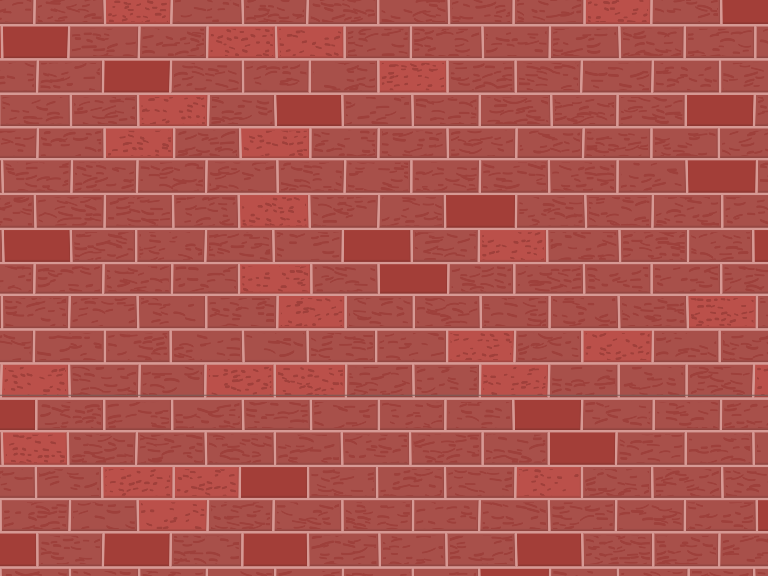
Reproduce this texture procedurally as a Shadertoy shader.

```glsl
const float ROWS = 17.0;
const float ROW_PHASE = 0.265;
const float BRICK_LENGTH = 2.022;   // in row heights
const float JOINT_HALF = 0.036;

const vec3 MORTAR = vec3(0.84, 0.60, 0.58);
const vec3 PLAIN_BRICK = vec3(0.657, 0.312, 0.290);
const vec3 LIGHT_BRICK = vec3(0.735, 0.315, 0.290);
const vec3 DARK_BRICK = vec3(0.640, 0.245, 0.220);
const vec3 STREAK = vec3(0.615, 0.245, 0.225);
const vec3 SEAM = vec3(0.46, 0.36, 0.34);

float hash(vec2 p) {
    vec3 q = fract(p.xyx * vec3(0.1031, 0.1030, 0.0973));
    q += dot(q, q.yzx + 33.33);
    return fract((q.x + q.y) * q.z);
}

// Coverage of a shape from its signed distance
float fill(float dist, float pixel) {
    return 1.0 - smoothstep(-0.5 * pixel, 0.5 * pixel, dist);
}

// Position of an uneven, slightly tilted joint
float jointAt(float index, float along, float seed, float jitter, float tilt) {
    float shift = hash(vec2(index, seed)) - 0.5;
    float slope = hash(vec2(index, seed + 41.0)) - 0.5;
    return index + jitter * shift + tilt * slope * along;
}

// Returns cell index, distance to its low joint, distance to its high joint
vec3 unevenCell(float x, float along, float seed, float jitter, float tilt) {
    float nearest = floor(x + 0.5);
    float cell = x < jointAt(nearest, along, seed, jitter, tilt) ? nearest - 1.0 : nearest;
    float low = x - jointAt(cell, along, seed, jitter, tilt);
    float high = jointAt(cell + 1.0, along, seed, jitter, tilt) - x;
    return vec3(cell, low, high);
}

// Distance to scattered, bent dashes; one candidate per grid cell
float dashes(vec2 p, vec2 grid, float reach, float radius, float density, vec2 seed) {
    vec2 base = floor(p / grid);
    float nearest = 1.0;
    for (int j = -1; j <= 1; j++) {
        for (int i = -1; i <= 1; i++) {
            vec2 cell = base + vec2(i, j);
            vec2 key = cell + seed;
            if (hash(key + 5.7) > density) continue;
            vec2 offset = vec2(hash(key), hash(key + 19.1));
            vec2 d = p - (cell + 0.15 + 0.7 * offset) * grid;
            float bend = hash(key + 31.7) - 0.5;
            d.y += d.x * (0.7 * (hash(key + 47.3) - 0.5) + 2.5 * bend * d.x);
            float halfLength = reach * mix(0.25, 1.0, hash(key + 63.9));
            d.x -= clamp(d.x, -halfLength, halfLength);
            nearest = min(nearest, length(d) - radius * mix(0.65, 1.2, offset.x));
        }
    }
    return nearest;
}

// Face colour: mostly streaked, some light and spotted, a few flat and dark
vec3 brickFace(vec2 p, vec2 id, float edge, float pixel) {
    float kind = hash(id + 7.3);
    if (kind < 0.095) return DARK_BRICK;
    bool isLight = kind > 0.87;
    vec2 seed = id * vec2(17.3, 29.1);
    float dist = isLight
        ? dashes(p, vec2(0.23, 0.19), 0.065, 0.036, 0.62, seed)
        : dashes(p, vec2(0.34, 0.17), 0.19, 0.036, 0.62, seed);
    float mark = fill(max(dist, 0.10 - edge), pixel);
    return mix(isLight ? LIGHT_BRICK : PLAIN_BRICK, STREAK, mark * 0.9);
}

void mainImage(out vec4 fragColor, in vec2 fragCoord) {
    float pixel = ROWS / iResolution.y;
    vec2 p = fragCoord * pixel;

    // Running bond: alternate rows shift by half a brick
    vec3 row = unevenCell(p.y - ROW_PHASE, 0.0, 3.0, 0.08, 0.0);
    float stagger = 0.5 * mod(row.x + 1.0, 2.0);
    vec3 column = unevenCell(p.x / BRICK_LENGTH - stagger - 0.02,
                             row.y - 0.5, row.x + 80.0, 0.065, 0.025);
    vec2 low = vec2(column.y * BRICK_LENGTH, row.y);
    vec2 high = vec2(column.z * BRICK_LENGTH, row.z);
    float edge = min(min(low.x, low.y), min(high.x, high.y));

    // Brick face with shaded lower and right edges
    vec3 color = brickFace(low, vec2(column.x, row.x), edge, pixel);
    float underside = 1.0 - smoothstep(0.05, 0.12, low.y);
    float side = 1.0 - smoothstep(0.04, 0.09, high.x);
    color *= 1.0 - 0.13 * max(underside, 0.6 * side);

    // Mortar and one dark horizontal seam
    color = mix(color, MORTAR, fill(edge - JOINT_HALF, pixel));
    float seam = abs(p.y - 5.335) - 0.018;
    color = mix(color, SEAM, 0.75 * fill(seam, pixel));

    fragColor = vec4(color, 1.0);
}
```
